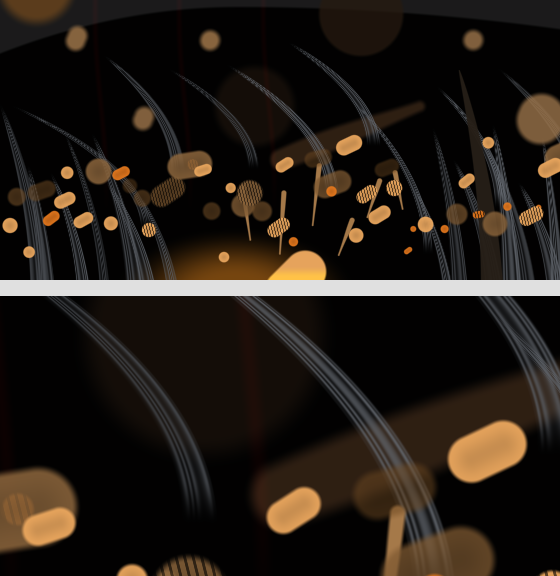
Top: the whole. Bottom: its middle third, enlarged.
Write a WebGL 2 fragment shader that draws this background.

```glsl
#version 300 es
precision highp float;
// Night meadow: streaked grey grass blades, amber bokeh lights and a low golden glow.
uniform vec2 u_resolution;
out vec4 outColor;

const vec3 NIGHT = vec3(0.006, 0.005, 0.005);
const vec3 HAZE = vec3(0.105, 0.103, 0.105);
const vec3 UMBER = vec3(0.15, 0.10, 0.06);
const vec3 BRONZE = vec3(0.40, 0.26, 0.11);
const vec3 TAN = vec3(0.60, 0.45, 0.29);
const vec3 PEACH = vec3(0.90, 0.64, 0.36);
const vec3 ORANGE = vec3(0.88, 0.46, 0.11);
const vec3 STEEL = vec3(0.42, 0.44, 0.47);

float hash(float n) {
  return fract(sin(n * 127.1) * 43758.5);
}

float cover(float dist, float soft) {
  return 1.0 - smoothstep(-soft, soft, dist);
}

float capsule(vec2 p, vec2 a, vec2 b, float radius) {
  vec2 ab = b - a;
  float t = clamp(dot(p - a, ab) / max(dot(ab, ab), 1e-6), 0.0, 1.0);
  return length(p - a - ab * t) - radius;
}

// Curved blade: x = coverage, y = position across (-1..1), z = position along.
vec3 blade(vec2 p, vec2 tip, vec2 base, float width) {
  float drop = tip.y - base.y;
  float along = (tip.y - p.y) / drop;
  float s = clamp(along, 0.0, 1.0);
  float lean = base.x - tip.x;
  float center = tip.x + lean * (1.0 - (1.0 - s) * (1.0 - s));
  float slope = 2.0 * lean * (1.0 - s) / drop;
  float d = (p.x - center) / sqrt(1.0 + slope * slope);
  float halfWidth = 0.001 + width * pow(s, 0.7);
  float ends = step(0.0, along) * (1.0 - smoothstep(0.85, 1.0, along));
  return vec3(cover(abs(d) - halfWidth, 0.003) * ends, d / halfWidth, s);
}

// Fine fibres run along the blade, with one pale edge.
vec3 paintGrass(vec3 color, vec3 b, float seed) {
  float fibre = 0.5 + 0.5 * sin(b.y * 13.0 + 2.0 * sin(b.y * 4.0 + seed));
  float edge = smoothstep(0.55, 0.95, b.y);
  float alpha = b.x * (0.22 + 0.5 * fibre + 0.25 * edge) * smoothstep(0.0, 0.12, b.z);
  vec3 tint = STEEL * (0.65 + 0.35 * hash(seed + 3.0));
  return mix(color, tint, min(alpha, 1.0));
}

// One light: a disc, or two discs run together; some are crossed by thin shadows.
vec3 paintLight(vec3 color, vec2 p, vec2 center, float seed) {
  float kind = hash(seed + 0.3);
  float size = hash(seed + 0.7);
  float angle = 0.9 * hash(seed + 1.9) - 0.1;
  float stretch = step(0.55, hash(seed + 2.3));
  bool bright = kind < 0.42;
  bool small = kind > 0.74;
  float radius = bright ? 0.017 + 0.012 * size : small ? 0.009 + 0.010 * size : 0.025 + 0.022 * size;
  vec3 tint = bright ? PEACH : small ? ORANGE : mix(BRONZE, TAN, size * 0.7);
  float alpha = bright ? 0.96 : small ? 0.95 : 0.45 + 0.45 * size;
  vec2 offset = vec2(cos(angle), sin(angle)) * radius * 1.5 * stretch;
  float d = capsule(p, center, center + offset, radius);
  float stripe = smoothstep(0.1, 0.8, sin((p.x + 0.25 * p.y) * 620.0));
  float striped = step(0.78, hash(seed + 4.1));
  tint *= 1.0 - 0.6 * stripe * striped;
  tint *= 0.9 + 0.12 * smoothstep(-radius, 0.0, d);
  return mix(color, tint, alpha * cover(d, bright || small ? 0.003 : 0.006));
}

void main() {
  vec2 p = gl_FragCoord.xy / u_resolution.y;
  vec3 color = NIGHT;

  // Grey haze above a wide dark hill
  float ridge = 0.975 - 0.23 * pow(max(0.85 - p.x, 0.0), 2.0) - 0.06 * pow(max(p.x - 0.85, 0.0), 2.0);
  color = mix(color, HAZE, smoothstep(-0.006, 0.006, p.y - ridge));

  // Large faint discs and a slanted beam
  color = mix(color, UMBER, 0.75 * cover(length(p - vec2(1.29, 0.95)) - 0.15, 0.008));
  color = mix(color, UMBER, 0.5 * cover(length(p - vec2(0.91, 0.62)) - 0.14, 0.02));
  color = mix(color, BRONZE, 0.85 * cover(length(p - vec2(0.13, 1.05)) - 0.13, 0.025));
  float beam = capsule(p, vec2(1.0, 0.43), vec2(1.5, 0.62), 0.028 + 0.012 * sin(p.x * 7.0));
  color = mix(color, UMBER * 1.4, 0.85 * cover(beam, 0.012));

  // Faint red stems
  for (int i = 0; i < 3; i++) {
    float x = 0.36 + 0.3 * float(i) + 0.02 * sin(p.y * 5.0);
    color.r += 0.04 * cover(abs(p.x - x) - 0.008, 0.008) * smoothstep(0.2, 0.5, p.y);
  }

  // Golden glow on the ground
  float glow = length((p - vec2(0.84, -0.06)) / vec2(0.42, 0.24));
  color = mix(color, vec3(0.46, 0.27, 0.06), 1.0 - smoothstep(0.3, 1.05, glow));
  float lamp = cover(capsule(p, vec2(1.02, -0.04), vec2(1.09, 0.03), 0.075), 0.005);
  vec3 lampTint = mix(vec3(1.0, 0.76, 0.28), PEACH, smoothstep(0.01, 0.05, p.y));
  color = mix(color, lampTint, lamp);

  // Upright grass on both sides, then long arching blades
  for (int i = 0; i < 14; i++) {
    float n = float(i);
    float side = mod(n, 2.0);
    vec2 tip = vec2(side * 1.42 + 0.075 * n * 0.5 + 0.06 * hash(n), 0.28 + 0.36 * hash(n + 20.0));
    vec2 base = vec2(tip.x + 0.04 + 0.16 * hash(n + 40.0), -0.15);
    color = paintGrass(color, blade(p, tip, base, 0.016 + 0.022 * hash(n + 60.0)), n);
  }
  for (int i = 0; i < 8; i++) {
    float n = float(i) + 100.0;
    vec2 tip = vec2(0.04 + 0.24 * float(i) + 0.1 * hash(n), 0.62 + 0.23 * hash(n + 5.0));
    vec2 base = tip + vec2(0.22 + 0.26 * hash(n + 9.0), -0.35 - 0.3 * hash(n + 13.0));
    color = paintGrass(color, blade(p, tip, base, 0.014 + 0.014 * hash(n + 17.0)), n);
  }
  vec3 shade = blade(p, vec2(1.64, 0.75), vec2(1.76, -0.15), 0.043);
  color = mix(color, vec3(0.15, 0.12, 0.09), 0.95 * shade.x);

  // Soft lights high up
  for (int i = 0; i < 5; i++) {
    float n = float(i);
    vec2 center = vec2(0.27 + 0.24 * n + 0.7 * step(2.5, n), 0.76 + 0.19 * sin(2.09 * (n - 1.75)));
    float radius = 0.034 + 0.05 * step(3.5, n);
    float d = capsule(p, center, center + vec2(0.012, 0.03) * hash(n + 7.0), radius);
    color = mix(color, mix(TAN, PEACH, 0.4 * hash(n + 2.0)), 0.8 * cover(d, 0.012));
  }

  // Thin golden stalks and a drift of lights
  for (int i = 0; i < 6; i++) {
    float n = float(i) + 200.0;
    vec2 foot = vec2(0.87 + 0.11 * float(i) + 0.04 * hash(n), 0.08 + 0.26 * hash(n + 3.0));
    vec2 top = foot + vec2(0.08 * hash(n + 6.0) - 0.03, 0.12 + 0.1 * hash(n + 8.0));
    float girth = 0.003 + 0.006 * smoothstep(foot.y, top.y, p.y);
    color = mix(color, mix(TAN, PEACH, 0.4), 0.9 * cover(capsule(p, foot, top, girth), 0.003));
  }
  for (int i = 0; i < 50; i++) {
    float n = float(i) + 300.0;
    float spread = hash(n) + hash(n + 0.5) - 1.0;
    vec2 center = vec2(2.0 * fract(n * 0.618), 0.28 + 0.24 * spread);
    color = paintLight(color, p, center, n);
  }

  outColor = vec4(color, 1.0);
}
```
